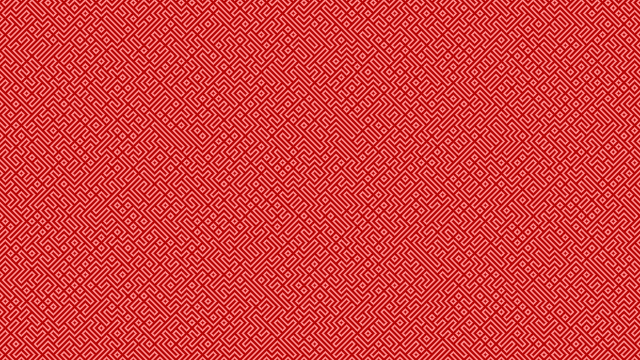
A Shadertoy shader for this pattern:

```glsl
// Draws a dense labyrinth of pale diagonal lines on red, from randomly flipped tiles.

const float TILES_ACROSS = 120.0;           // tiles along the canvas width
const float HALF_WIDTH   = 0.15;            // half the line width, in tiles
const float EDGE_SOFT    = 0.65;            // half the edge blend, in output pixels
const float FLIP_CHANCE  = 0.5;             // share of mirrored tiles
const vec3  GROUND_RED   = vec3(0.705, 0.01, 0.01);
const vec3  LINE_PINK    = vec3(1.0, 0.56, 0.56);

// Integer hash of a tile index, 0 to 1
float hashTile(ivec2 tile) {
    uvec2 q = uvec2(tile) * uvec2(1597u, 3571u);
    uint h = q.x ^ (q.y + 7919u);
    h = (h ^ (h >> 15)) * 73244475u;
    h = (h ^ (h >> 16)) * 73244475u;
    h ^= h >> 16;
    return float(h & 65535u) / 65536.0;
}

// Distance to the two strokes that join the midpoints of adjacent tile sides
float strokeDistance(vec2 local) {
    float acrossDiagonal = abs(local.x + local.y - 1.0);
    return abs(acrossDiagonal - 0.5) * inversesqrt(2.0);
}

void mainImage(out vec4 fragColor, in vec2 fragCoord) {
    // Square grid in units of the canvas width
    float tilesPerPixel = TILES_ACROSS / iResolution.x;
    vec2 grid = fragCoord * tilesPerPixel;
    vec2 tile = floor(grid);
    vec2 local = grid - tile;

    // Random mirroring turns the parallel strokes into a maze
    if (hashTile(ivec2(tile)) < FLIP_CHANCE) local.x = 1.0 - local.x;

    // Smooth-edged lines over the ground
    float soft = EDGE_SOFT * tilesPerPixel;
    float line = 1.0 - smoothstep(HALF_WIDTH - soft, HALF_WIDTH + soft,
                                  strokeDistance(local));
    fragColor = vec4(mix(GROUND_RED, LINE_PINK, line), 1.0);
}
```
